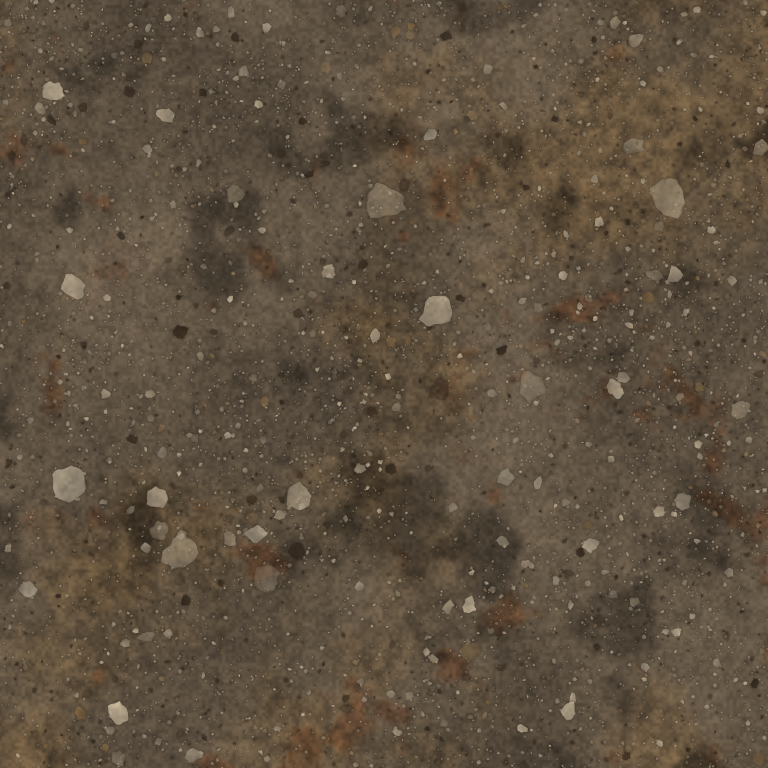
This texture is drawn by a Shadertoy shader. Its source:

```glsl
// Packed brown earth strewn with grit: noise-mottled soil with ochre and
// rust stains, then five scattered layers of angular stones, from broad
// half-buried pebbles down to pale specks.

#define SOIL vec3(0.368, 0.319, 0.258)
#define OCHRE vec3(0.42, 0.325, 0.205)
#define RUST vec3(0.36, 0.22, 0.13)
#define CREAM vec3(0.69, 0.63, 0.53)
#define GREY vec3(0.53, 0.49, 0.425)
#define UMBER vec3(0.19, 0.155, 0.115)
#define MOTTLE 0.50
#define GRAIN 0.24
#define EDGE_SOFTNESS 0.0012
#define CLUSTERING 1.3

const float TAU = 6.28318;

// Integer hash: three random values in 0..1 per cell and seed
vec3 hash(ivec2 cell, int seed) {
    uvec3 v = uvec3(ivec3(cell + 4096, seed));
    v = v * 1664525u + 1013904223u;
    v.x += v.y * v.z; v.y += v.z * v.x; v.z += v.x * v.y;
    v ^= v >> 16u;
    v.x += v.y * v.z; v.y += v.z * v.x; v.z += v.x * v.y;
    return vec3(v >> 16u) / 65535.0;
}

float noise(vec2 p, int seed) {
    ivec2 cell = ivec2(floor(p));
    vec2 f = fract(p);
    f = f * f * (3.0 - 2.0 * f);
    float low = mix(hash(cell, seed).x, hash(cell + ivec2(1, 0), seed).x, f.x);
    float high = mix(hash(cell + ivec2(0, 1), seed).x, hash(cell + ivec2(1, 1), seed).x, f.x);
    return mix(low, high, f.y);
}

float fbm(vec2 p, int seed) {
    float sum = 0.0, weight = 0.5;
    for (int i = 0; i < 5; i++) {
        sum += weight * noise(p, seed + i);
        p = mat2(1.6, 1.2, -1.2, 1.6) * p;
        weight *= 0.5;
    }
    return sum / 0.97;
}

// Distance to a rounded irregular polygon of about unit radius
float stoneShape(vec2 p, ivec2 cell, int seed) {
    float polygon = 0.0;
    for (int i = 0; i < 6; i++) {
        vec3 side = hash(cell, seed + 20 + i);
        float angle = (float(i) + 0.8 * side.x) * TAU / 6.0;
        polygon = max(polygon, dot(p, vec2(cos(angle), sin(angle))) / mix(0.65, 1.05, side.y));
    }
    return mix(length(p), polygon, 0.75) - 1.0;
}

// Soil: broad mottling, fine grain and patches of stain
vec3 soil(vec2 uv) {
    float broad = fbm(uv * 6.0, 100) - 0.5;
    float medium = noise(uv * 75.0, 110) - 0.5;
    float fine = noise(uv * 230.0, 111) - 0.5;
    vec3 color = SOIL * (1.0 + MOTTLE * broad + GRAIN * (0.7 * medium + fine));
    float shade = 1.0 + 0.6 * medium + 0.3 * fine;
    color = mix(color, OCHRE * shade, 0.5 * smoothstep(0.54, 0.74, fbm(uv * 3.5, 120)));
    color = mix(color, RUST * shade, 0.5 * smoothstep(0.66, 0.80, fbm(uv * 15.0, 130)));
    return color * (1.0 - 0.3 * smoothstep(0.58, 0.76, fbm(uv * 11.0, 140)));
}

// Scatter one layer of stones; radii are fractions of the canvas
vec3 addStones(vec3 color, vec2 uv, float count, float share, vec2 radii, float darkShare, int seed) {
    ivec2 home = ivec2(floor(uv * count));
    float softness = max(EDGE_SOFTNESS, 1.0 / min(iResolution.x, iResolution.y));
    for (int k = 0; k < 9; k++) {
        ivec2 cell = home + ivec2(k % 3, k / 3) - 1;
        vec3 place = hash(cell, seed);
        float crowd = noise(vec2(cell) / count * 9.0, 150) - 0.5;
        if (place.z > share * (1.0 + CLUSTERING * crowd)) continue;

        vec3 form = hash(cell, seed + 1);
        float radius = mix(radii.x, radii.y, form.x * form.x);
        vec2 p = uv - (vec2(cell) + 0.1 + 0.8 * place.xy) / count;
        if (length(p) > 2.0 * radius + 2.0 * softness) continue;

        // Turn, stretch and roughen the outline
        float turn = form.y * TAU;
        p = mat2(cos(turn), sin(turn), -sin(turn), cos(turn)) * p;
        p.y *= mix(1.0, 1.7, form.z * form.z);
        float rough = noise(uv * 0.9 / radius * 3.0, seed + 2) - 0.5;
        float d = (stoneShape(p / radius, cell, seed) + 0.28 * rough) * radius;

        // Choose a mineral and how deeply it is buried
        vec3 kind = hash(cell, seed + 3);
        vec3 look = hash(cell, seed + 4);
        vec3 stone = mix(GREY, CREAM, kind.x);
        if (kind.y < 0.16) stone = mix(OCHRE, CREAM, 0.35 * kind.x);
        if (kind.z < darkShare) stone = mix(UMBER, RUST, 0.4 * kind.x * kind.y);
        stone *= 0.86 + 0.16 * noise(uv * 85.0, 160) + 0.14 * noise(uv * 210.0, 161);
        stone *= 1.0 + 0.08 * clamp((p.x + p.y) / radius, -1.0, 1.0);

        float rim = smoothstep(3.0 * softness, 0.0, abs(d));
        float cover = smoothstep(softness, -softness, d) * mix(0.3, 0.96, look.x);
        color = mix(color * (1.0 - 0.10 * rim), stone, cover);
    }
    return color;
}

void mainImage(out vec4 fragColor, in vec2 fragCoord) {
    vec2 uv = fragCoord / min(iResolution.x, iResolution.y);
    vec3 color = soil(uv);
    color = addStones(color, uv, 230.0, 0.10, vec2(0.0009, 0.0018), 0.12, 200);
    color = addStones(color, uv, 110.0, 0.17, vec2(0.0015, 0.0034), 0.25, 300);
    color = addStones(color, uv, 48.0, 0.20, vec2(0.0032, 0.0078), 0.30, 400);
    color = addStones(color, uv, 22.0, 0.13, vec2(0.008, 0.016), 0.10, 500);
    color = addStones(color, uv, 9.0, 0.12, vec2(0.018, 0.033), 0.0, 600);
    fragColor = vec4(clamp(color, 0.0, 1.0), 1.0);
}
```
